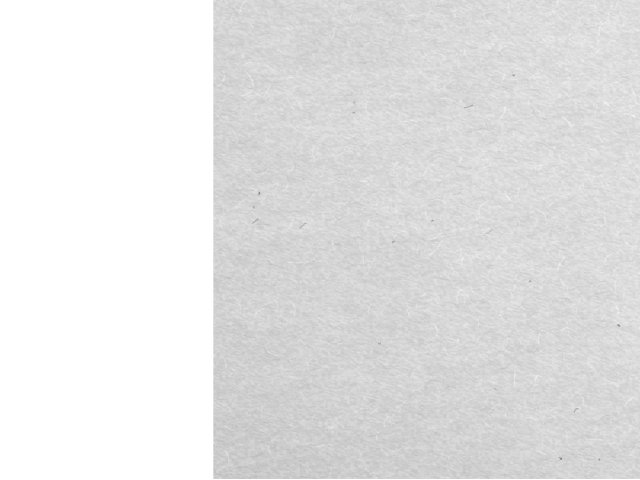
A Shadertoy shader for this texture:

```glsl
#define PAPER_LEFT 0.3333
#define PAPER_BOTTOM 0.0022
#define PAPER_GREY 0.838
#define LIGHT_FALLOFF 0.045
#define CLOUD_AMOUNT 0.036
#define STREAK_AMOUNT 0.045
#define GRAIN_AMOUNT 0.062
#define PALE_FIBRE 0.048
#define DARK_FIBRE 0.042
#define SPECK_DARKNESS 0.36

float hash(vec2 p) {
    vec3 q = fract(p.xyx * 0.1031);
    q += dot(q, q.yzx + 33.33);
    return fract((q.x + q.y) * q.z);
}

float noise(vec2 p) {
    vec2 cell = floor(p), f = fract(p);
    f = f * f * (3.0 - 2.0 * f);
    return mix(mix(hash(cell), hash(cell + vec2(1, 0)), f.x),
               mix(hash(cell + vec2(0, 1)), hash(cell + vec2(1, 1)), f.x), f.y);
}

float fbm(vec2 p) {
    float sum = 0.0, weight = 0.5;
    for (int i = 0; i < 4; i++) {
        sum += weight * (noise(p) - 0.5);
        p = p * 2.03 + 17.3;
        weight *= 0.55;
    }
    return sum;
}

// Bent strands, one candidate per cell; spread is the largest tilt in radians
float fibres(vec2 p, float cellSize, float halfLength, float halfWidth,
             float spread, float density, float seed) {
    float pixel = 1.0 / iResolution.y;
    float cover = 0.0;
    vec2 home = floor(p / cellSize);
    for (int j = -1; j <= 1; j++)
    for (int i = -1; i <= 1; i++) {
        vec2 cell = home + vec2(i, j);
        vec2 key = cell + seed;
        if (hash(key) > density) continue;
        vec2 centre = (cell + vec2(hash(key + 31.7), hash(key + 67.1))) * cellSize;
        float angle = spread * (2.0 * hash(key + 113.9) - 1.0);
        float reach = halfLength * mix(0.35, 1.0, hash(key + 151.3));
        float bend = (hash(key + 197.5) - 0.5) * 0.9;
        vec2 q = p - centre;
        q = vec2(cos(angle) * q.x + sin(angle) * q.y,
                 cos(angle) * q.y - sin(angle) * q.x);
        q.y -= bend * (q.x * q.x / reach - 0.4 * reach);
        float d = length(vec2(max(abs(q.x) - reach, 0.0), q.y));
        float strand = 1.0 - smoothstep(max(halfWidth - pixel, 0.0), halfWidth + pixel, d);
        cover = max(cover, strand * mix(0.4, 1.0, hash(key + 229.1)));
    }
    return cover;
}

float paperGrey(vec2 p, vec2 uv) {
    // Soft light, brighter to the right and dimmer along the bottom
    float across = (uv.x - PAPER_LEFT) / (1.0 - PAPER_LEFT);
    float grey = PAPER_GREY + LIGHT_FALLOFF * (across - 0.5);
    grey += LIGHT_FALLOFF * (0.25 - 1.0 * pow(1.0 - uv.y, 3.0));

    // Pulp clouds, horizontal streaks and fine grain
    grey += CLOUD_AMOUNT * fbm(p * vec2(5.0, 11.0));
    grey += STREAK_AMOUNT * fbm(p * vec2(22.0, 75.0) + 40.0);
    vec2 slanted = p + vec2(0.0, 0.25 * p.x);
    grey += GRAIN_AMOUNT * (noise(slanted * vec2(150.0, 310.0)) - 0.5);
    grey += 0.5 * GRAIN_AMOUNT * (noise(p * 390.0 + 90.0) - 0.5);

    // Pale strands in all directions, dark ones mostly level
    grey += PALE_FIBRE * fibres(p, 0.035, 0.016, 0.0007, 1.57, 0.6, 11.0);
    grey += 0.6 * PALE_FIBRE * fibres(p, 0.018, 0.009, 0.0006, 1.57, 0.6, 301.0);
    grey -= DARK_FIBRE * fibres(p, 0.030, 0.015, 0.0006, 0.45, 0.5, 523.0);

    // Rare dark specks and splinters
    grey -= SPECK_DARKNESS * fibres(p, 0.06, 0.0016, 0.0011, 1.57, 0.06, 701.0);
    grey -= 0.6 * SPECK_DARKNESS * fibres(p, 0.08, 0.009, 0.0005, 0.8, 0.05, 907.0);
    return grey;
}

void mainImage(out vec4 fragColor, in vec2 fragCoord) {
    vec2 uv = fragCoord / iResolution.xy;
    vec2 p = fragCoord / iResolution.y;

    // White margin at the left and a hairline at the bottom
    vec2 inside = (uv - vec2(PAPER_LEFT, PAPER_BOTTOM)) * iResolution.xy;
    vec2 edge = clamp(inside + 0.5, 0.0, 1.0);
    float grey = mix(1.0, paperGrey(p, uv), edge.x * edge.y);
    fragColor = vec4(vec3(clamp(grey, 0.0, 1.0)), 1.0);
}
```
